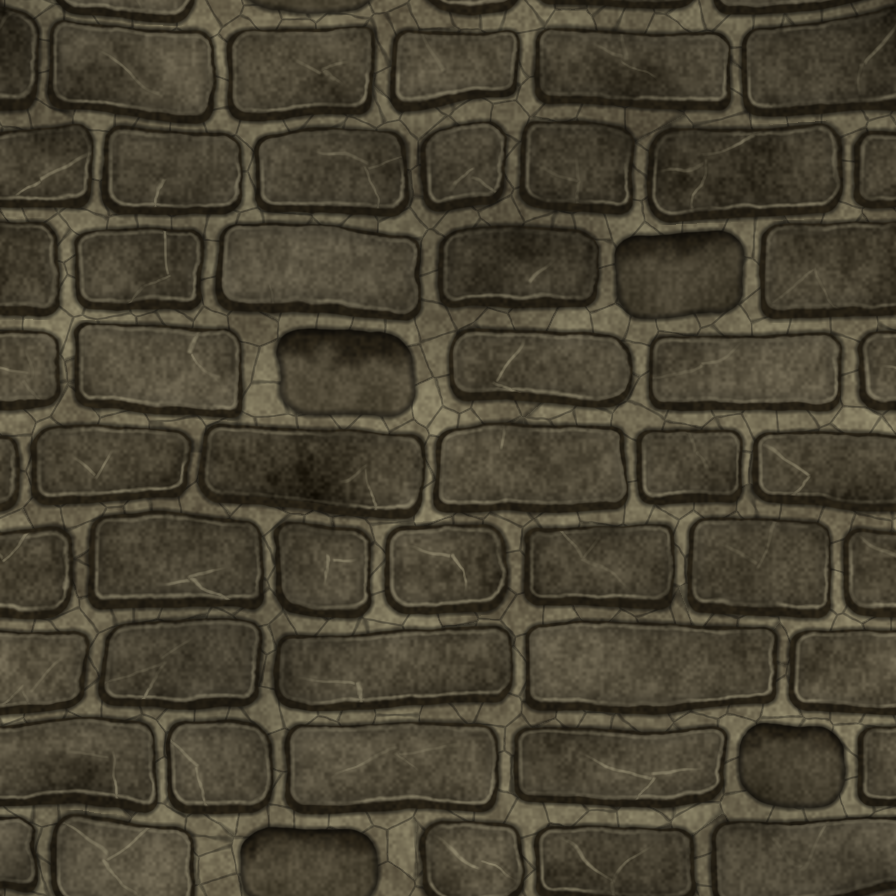
A three.js fragment shader for this texture:

```glsl
varying vec2 vUv;

float hash(vec2 p) {
  vec3 q = fract(p.xyx * 0.1031);
  q += dot(q, q.yzx + 33.33);
  return fract((q.x + q.y) * q.z);
}

vec2 wrap(vec2 cell, vec2 period) {
  return floor(mod(cell + 0.5, period));
}

// Value noise over the canvas that tiles with a whole number of cells
float noise(vec2 uv, vec2 cells) {
  vec2 p = uv * cells, i = floor(p), f = fract(p);
  f = f * f * (3.0 - 2.0 * f);
  float a = hash(wrap(i, cells)), b = hash(wrap(i + vec2(1.0, 0.0), cells));
  float c = hash(wrap(i + vec2(0.0, 1.0), cells)), d = hash(wrap(i + 1.0, cells));
  return mix(mix(a, b, f.x), mix(c, d, f.x), f.y);
}

float fbm(vec2 uv, float cells) {
  float sum = 0.0, gain = 0.533;
  for (int i = 0; i < 4; i++) {
    sum += gain * noise(uv, vec2(cells));
    cells *= 2.0;
    gain *= 0.5;
  }
  return sum;
}

float roundBox(vec2 p, vec2 halfSize, float radius) {
  vec2 q = abs(p) - halfSize + radius;
  return length(max(q, 0.0)) + min(max(q.x, q.y), 0.0) - radius;
}

// Position of a joint, counted in average stone widths
float joint(float i, float row, float count) {
  return i + 0.6 * (hash(vec2(mod(i + 0.5, count) - 0.5 + 17.0, row + 41.0)) - 0.5);
}

// Pebbles in the mortar: x is the distance to a seam, y the tone
vec2 pebbles(vec2 uv, float cells) {
  vec2 base = floor(uv * cells);
  float nearest = 9.0, second = 9.0, tone = 0.0;
  for (int y = -1; y <= 1; y++)
    for (int x = -1; x <= 1; x++) {
      vec2 cell = base + vec2(x, y), key = wrap(cell, vec2(cells));
      float d = length(cell + vec2(hash(key + 71.0), hash(key + 113.0)) - uv * cells);
      second = min(second, max(d, nearest));
      if (d < nearest) { nearest = d; tone = hash(key + 157.0); }
    }
  return vec2(second - nearest, tone);
}

// Pale veins branching from one point of the stone
float veins(vec2 p, vec2 id, float jag) {
  float lines = 0.0;
  for (int k = 0; k < 3; k++) {
    vec2 key = id + vec2(float(k) * 13.0, 230.0);
    float angle = (float(k) + 0.8 * hash(key)) * 2.1;
    vec2 dir = vec2(cos(angle), sin(angle));
    float along = dot(p, dir);
    float off = abs(dot(p, vec2(-dir.y, dir.x)) + jag);
    float reach = mix(0.03, 0.1, hash(key + 5.0));
    float fade = smoothstep(-0.002, 0.002, along) * (1.0 - smoothstep(reach * 0.5, reach, along));
    float line = 1.0 - smoothstep(0.0004, 0.0028, off) + 0.25 * (1.0 - smoothstep(0.0, 0.009, off));
    lines = max(lines, line * fade * step(0.3, hash(key + 9.0)));
  }
  return lines;
}

void main() {
  vec2 uv = vUv;
  float chips = fbm(uv, 36.0) - 0.5;
  float grain = 0.55 * noise(uv, vec2(250.0)) + 0.45 * noise(uv, vec2(170.0, 90.0));
  float blotch = fbm(uv, 11.0);

  // Uneven courses
  vec2 pos = uv + 0.014 * (vec2(noise(uv, vec2(9.0)), noise(uv, vec2(11.0, 7.0))) - 0.5);
  pos += 0.007 * vec2(chips, fbm(uv, 23.0) - 0.5);
  pos.y += 0.018 * (noise(uv, vec2(5.0, 3.0)) - 0.5);
  float course = pos.y * 9.0 + 0.16;
  float row = floor(mod(floor(course) + 0.5, 9.0));
  float count = row == 2.0 ? 4.0 : (mod(row, 4.0) > 2.5 ? 6.0 : 5.0);

  // Stone under this point
  float x = pos.x * count - 0.5 * mod(row, 2.0) - 0.4 * hash(vec2(row, 63.0));
  float i = floor(x);
  if (x < joint(i, row, count)) i -= 1.0;
  else if (x >= joint(i + 1.0, row, count)) i += 1.0;
  float left = joint(i, row, count), right = joint(i + 1.0, row, count);
  vec2 id = vec2(floor(mod(i + 0.5, count)), row);
  bool hollow = mod(row, 5.0) < 2.0 && id.x == mod(2.0 * row + 1.0, count);

  // Outline with its own size, tilt and taper
  vec2 p = vec2((x - 0.5 * (left + right)) / count, (fract(course) - 0.5) / 9.0);
  vec2 halfSize = vec2(0.5 * (right - left) / count, 0.0555);
  halfSize -= vec2(0.006, 0.005) + vec2(0.005, 0.011) * pow(vec2(hash(id + 31.0), hash(id + 47.0)), vec2(2.0));
  if (hollow) halfSize = min(halfSize, vec2(0.075, 0.047));
  p.y += 0.07 * (hash(id + 83.0) - 0.5) * p.x;
  p.y *= 1.0 + 1.2 * (hash(id + 97.0) - 0.3) * abs(p.x);
  float radius = hollow ? 0.032 : mix(0.014, 0.028, hash(id + 59.0));
  float body = roundBox(p, halfSize, radius);
  float face = roundBox(p - vec2(0.001, 0.003), halfSize - vec2(0.0045, 0.006), radius * 0.85) + 0.006 * chips;

  // Mortar
  vec2 pebble = pebbles(uv + 0.006 * chips, 26.0);
  float mortarTone = 0.5 + 0.7 * (blotch - 0.5) + 0.6 * (grain - 0.5) + 0.3 * (pebble.y - 0.5);
  vec3 mortar = mix(vec3(0.27, 0.24, 0.18), vec3(0.54, 0.51, 0.40), mortarTone);
  mortar *= mix(0.68, 1.0, smoothstep(0.01, 0.1, pebble.x));
  mortar *= mix(0.5, 1.0, smoothstep(0.0, 0.006, body));

  // Worn stone face
  float tone = 0.48 + 1.1 * (blotch - 0.5) + 0.7 * (grain - 0.5) + 0.5 * chips;
  tone += 0.32 * (hash(id + 131.0) - 0.5) + 1.2 * p.y;
  vec3 stone = mix(vec3(0.165, 0.145, 0.10), vec3(0.39, 0.36, 0.285), tone);
  stone *= mix(0.82, 1.0, smoothstep(0.0, 0.02, -face));
  float wear = smoothstep(0.3, 0.7, noise(uv, vec2(19.0)));
  float rim = (1.0 - smoothstep(0.0, 0.0035, abs(face + 0.003))) * mix(0.2, 0.75, wear);
  rim *= mix(1.0, 0.6, smoothstep(-0.02, 0.03, p.y));
  vec2 hub = 0.5 * halfSize * (2.0 * vec2(hash(id + 151.0), hash(id + 163.0)) - 1.0);
  float jag = 0.014 * (noise(uv, vec2(31.0)) - 0.5) + 0.006 * chips;
  float vein = veins(p - hub, id, jag) * mix(0.25, 0.7, wear);
  stone = mix(stone, vec3(0.54, 0.51, 0.41), max(rim, vein) * (0.5 + 0.5 * grain));

  // Dark bevel, deepest along the bottom
  vec3 bevel = vec3(0.13, 0.11, 0.07) * (0.65 + 0.7 * grain);
  vec3 block = mix(bevel, stone, 1.0 - smoothstep(-0.0012, 0.0016, face));

  // Hollow left by a lost stone, shaded by its upper lip
  if (hollow) {
    float depth = smoothstep(0.95, 0.1, p.y / halfSize.y + 1.2 * chips);
    block = mix(bevel, mix(vec3(0.18, 0.16, 0.11), vec3(0.35, 0.32, 0.25), tone), depth);
    block *= mix(0.55, 1.0, smoothstep(0.0, 0.009, -body));
  }

  vec3 color = mix(mortar, block, 1.0 - smoothstep(-0.0012, 0.0012, body));
  color *= 0.88 + 0.24 * noise(uv, vec2(4.0));
  gl_FragColor = vec4(color, 1.0);
}
```
